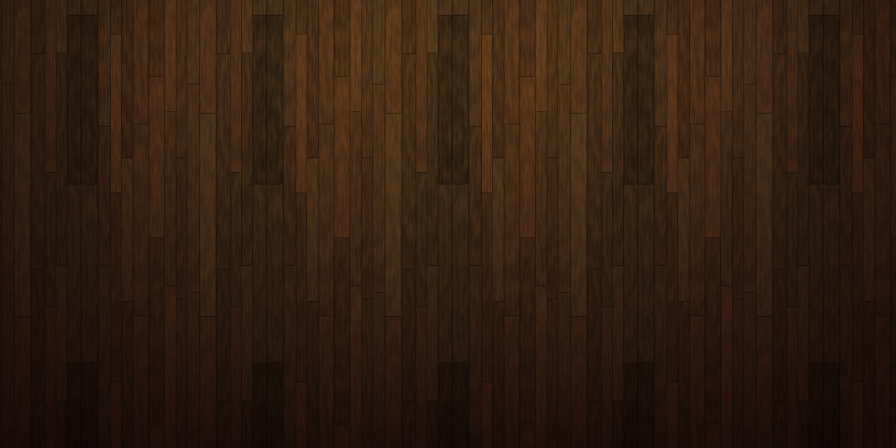
Write a Shadertoy shader that draws this texture.

```glsl
#define TILE vec2(0.414, 0.776)
#define TILE_ORIGIN vec2(0.125, 0.034)
#define PLANKS 14.0
#define WIDTH_WARP 0.18
#define SEAM_WIDTH 0.0026
#define SEAM_DEPTH 0.30
#define TONE_SPREAD 0.34
#define GRAIN_DEPTH 0.09
#define PORE_DEPTH 0.13
#define SHADOW_COLOR vec3(0.080, 0.027, 0.023)
#define LIGHT_COLOR vec3(0.325, 0.212, 0.103)

const float TAU = 6.2831853;

float hash(vec2 p) {
    return fract(sin(dot(p, vec2(127.1, 311.7))) * 4375.85);
}

// Distance to the nearest scattered point
float cellular(vec2 p) {
    vec2 cell = floor(p);
    float nearest = 2.0;
    for (int j = -1; j <= 1; j++)
        for (int i = -1; i <= 1; i++) {
            vec2 c = cell + vec2(i, j);
            vec2 point = c + vec2(hash(c), hash(c + 37.0));
            nearest = min(nearest, length(p - point));
        }
    return nearest;
}

// Stretched growth rings and fine streaks; p is measured in plank widths
float woodGrain(vec2 p, float seed) {
    float center = 3.0 + 7.0 * seed;
    float side = 0.9 * (fract(seed * 7.3) - 0.5);
    float wobble = 0.6 * sin(p.y * 1.3 + seed * 20.0) + 0.3 * sin(p.y * 3.1 + p.x * 4.0);
    float rings = length(vec2(p.x - side, (p.y - center) * 0.16));
    float streaks = sin(p.x * 19.0 + wobble + seed * 40.0);
    return 0.65 * sin(rings * 13.0 + wobble) + 0.35 * streaks;
}

void mainImage(out vec4 fragColor, in vec2 fragCoord) {
    vec2 uv = fragCoord / iResolution.xy;
    float pixel = 1.0 / iResolution.y;
    vec2 pos = vec2(fragCoord.x * pixel, 1.0 - uv.y);
    vec2 tile = (pos - TILE_ORIGIN) / TILE;

    // Planks of slightly uneven width
    float across = tile.x * PLANKS + WIDTH_WARP * sin(TAU * 3.0 * tile.x);
    float id = mod(floor(across), PLANKS);
    float local = fract(across) - 0.5;
    float plankWidth = TILE.x / PLANKS;

    // Two staggered boards along each plank; one aligned pair is dark
    bool pair = id > 0.5 && id < 2.5;
    float stagger = pair ? 0.0 : hash(vec2(id, 3.0));
    float split = pair ? 0.486 : mix(0.38, 0.62, hash(vec2(id, 8.0)));
    float along = fract(tile.y - stagger);
    float board = step(split, along);
    float start = board * split;
    float end = mix(split, 1.0, board);
    float seed = hash(vec2(id + 1.0, board + 5.0));

    float tone = 1.0 + TONE_SPREAD * (seed - 0.5);
    if (pair) tone = mix(0.70, 0.88, board);

    // Grain and pores
    float lengthwise = (along - start) * TILE.y;
    vec2 p = vec2(local, lengthwise / plankWidth);
    tone += GRAIN_DEPTH * woodGrain(p, seed);
    float pores = cellular(p * vec2(6.0, 0.9) + floor(seed * 90.0));
    tone += PORE_DEPTH * (smoothstep(0.1, 0.75, pores) - 0.55);

    // Dark seams along sides and ends
    float sideGap = (0.5 - abs(local)) * plankWidth;
    float endGap = min(along - start, end - along) * TILE.y;
    float seam = 1.0 - smoothstep(0.0, max(SEAM_WIDTH, pixel), min(sideGap, endGap));
    tone *= 1.0 - SEAM_DEPTH * seam;

    // Light pooled at the upper middle
    float fall = 1.02 - pow(abs(pos.y - 0.1), 1.3);
    float offCenter = 2.0 * uv.x - 1.0;
    float light = fall * (1.0 - 0.55 * offCenter * offCenter);

    vec3 color = mix(SHADOW_COLOR, LIGHT_COLOR, light) * tone;
    float redness = hash(vec2(id, board + 21.0)) - 0.5;
    color *= 1.0 + redness * vec3(0.05, -0.07, -0.10);
    fragColor = vec4(clamp(color, 0.0, 1.0), 1.0);
}
```
